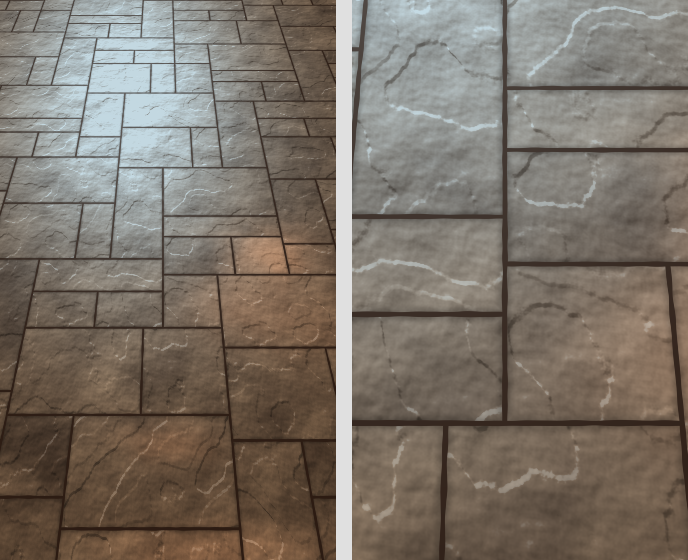
Left, the full canvas; right, a detail of the centre.
This texture is drawn by a WebGL 1 fragment shader. Its source:

```glsl
precision highp float;
// Wet stamped-concrete paving: an ashlar slate pattern receding under sky glare.
uniform vec2 u_resolution;

// Perspective: vanishing point and ground scale
const float VANISH_X = 0.485;
const float HORIZON = 1.586;
const float ACROSS = 33.3;
const float DEPTH = 39.94;
const float DEPTH_START = 37.1;
// Lattice of the repeating group: a 7x8 block with a 3x7 upright beside it
const vec2 STEP_RIGHT = vec2(10.0, -1.0);
const vec2 STEP_BACK = vec2(-3.0, 8.0);
const float GROUP_AREA = 77.0;
const float JOINT = 0.045;
const float BEVEL = 0.2;
const float RELIEF = 0.3;
// Colours
const vec3 UMBER = vec3(0.25, 0.185, 0.135);
const vec3 TAN = vec3(0.48, 0.375, 0.275);
const vec3 GROUT = vec3(0.17, 0.105, 0.07);
const vec3 SKY = vec3(0.78, 0.87, 0.91);
const vec3 SUNLIT = vec3(0.78, 0.54, 0.37);

vec2 hash2(vec2 p) {
  p = vec2(dot(p, vec2(127.1, 311.7)), dot(p, vec2(269.5, 183.3)));
  return fract(sin(p) * 43758.5);
}

float gradNoise(vec2 p) {
  vec2 i = floor(p), f = fract(p);
  vec2 w = f * f * f * (f * (f * 6.0 - 15.0) + 10.0);
  vec2 x = vec2(1.0, 0.0);
  float a = dot(hash2(i) * 2.0 - 1.0, f);
  float b = dot(hash2(i + x) * 2.0 - 1.0, f - x);
  float c = dot(hash2(i + x.yx) * 2.0 - 1.0, f - x.yx);
  float d = dot(hash2(i + 1.0) * 2.0 - 1.0, f - 1.0);
  return mix(mix(a, b, w.x), mix(c, d, w.x), w.y);
}

// Fractal noise whose finest octaves fade below pixel size
float fbm(vec2 p, float pixel) {
  float sum = 0.0, amp = 0.6, freq = 0.5;
  for (int k = 0; k < 6; k++) {
    float blur = freq * pixel;
    sum += amp * gradNoise(p * freq + float(k) * 7.3) / (1.0 + 1.2 * blur * blur);
    amp *= 0.56;
    freq *= 2.1;
  }
  return sum;
}

// Slate surface: roughness plus thin broken ledges along noise contours
float slate(vec2 p, float pixel) {
  float rough = fbm(p, pixel);
  float ledge = gradNoise(p * 0.5 + 31.0) + 0.35 * rough;
  float soft = 0.012 + 0.12 * pixel;
  return rough + 0.17 * smoothstep(-soft, soft, ledge - 0.1)
    + 0.1 * smoothstep(-soft, soft, ledge + 0.16);
}

vec2 span(float x, float lo, float cut, float hi) {
  return x < cut ? vec2(lo, cut) : vec2(cut, hi);
}

// Stone (x0, x1, y0, y1) holding q in a group of the given kind, 0 to 5
vec4 stoneInGroup(vec2 q, int kind) {
  bool even = kind == 0 || kind == 2 || kind == 4;
  bool strip = kind == 0 || kind == 3;
  if (kind == 4 && q.y < 4.0) return vec4(span(q.x, 0.0, 6.0, 10.0), 0.0, 4.0);
  if (q.x >= 7.0) {
    float cut = kind == 0 ? 2.0 : 4.0;
    return vec4(7.0, 10.0, even ? span(q.y, 0.0, cut, 7.0) : vec2(0.0, 7.0));
  }
  if (q.y >= 4.0) {
    if (strip || !even) return vec4(0.0, 7.0, 4.0, 8.0);
    if (q.y >= 6.0) return vec4(0.0, 7.0, 6.0, 8.0);
    return vec4(span(q.x, 0.0, 3.5, 7.0), 4.0, 6.0);
  }
  if (!strip) return vec4(span(q.x, 0.0, 5.0, 7.0), 0.0, 4.0);
  if (q.y >= 2.5) return vec4(0.0, 7.0, 2.5, 4.0);
  return vec4(span(q.x, 0.0, 4.0, 7.0), 0.0, 2.5);
}

vec4 findStone(vec2 p) {
  vec2 base = floor(vec2(8.0 * p.x + 3.0 * p.y, p.x + 10.0 * p.y) / GROUP_AREA);
  vec4 stone = vec4(0.0);
  for (int a = 0; a < 2; a++) for (int b = 0; b < 2; b++) {
    vec2 cell = base - vec2(float(a), float(b));
    vec2 corner = cell.x * STEP_RIGHT + cell.y * STEP_BACK;
    vec2 q = p - corner;
    float top = q.x < 7.0 ? 8.0 : 7.0;
    if (q.x >= 0.0 && q.x < 10.0 && q.y >= 0.0 && q.y < top)
      stone = stoneInGroup(q, int(mod(cell.x + cell.y, 6.0) + 0.5)) + corner.xxyy;
  }
  return stone;
}

float glow(vec2 p, vec2 centre, vec2 radius) {
  vec2 d = (p - centre) / radius;
  return exp(-dot(d, d));
}

void main() {
  vec2 uv = gl_FragCoord.xy / u_resolution;
  float h = HORIZON - uv.y;
  float x = (uv.x - VANISH_X) * u_resolution.x / u_resolution.y;
  vec2 p = vec2(x * ACROSS, DEPTH) / h - vec2(0.0, DEPTH_START);
  vec2 pixel = vec2(ACROSS / h, DEPTH / (h * h)) / u_resolution.y;

  // Stone, joint and rounded edge
  vec4 stone = findStone(p);
  vec2 id = hash2(floor(stone.xz * 2.0 + 0.5));
  vec2 edge = min(p - stone.xz, stone.yw - p) + 0.03 * gradNoise(p * 2.3);
  vec2 line = smoothstep(JOINT - pixel * 0.5, JOINT + pixel * 0.7, edge);
  float face = line.x * line.y;
  float bevel = smoothstep(0.0, BEVEL, min(edge.x, edge.y));

  // Relief seen against the light from the far end
  vec2 s = p + id * 60.0;
  float grain = pixel.y;
  vec2 e = vec2(-0.02, 0.045);
  float slope = (slate(s + e, grain) - slate(s - e, grain)) / (2.0 * length(e));
  float shade = clamp(slope * RELIEF, -0.8, 1.0);
  float stain = fbm(s * 0.8 + 17.0, grain);
  float tone = 0.42 + 1.0 * stain + 0.3 * (id.x - 0.5);
  vec3 color = mix(UMBER, TAN, clamp(tone, 0.0, 1.0)) * (1.0 + 0.5 * shade);

  // Dappled sunlight
  vec2 w = uv + 0.05 * vec2(stain, -stain);
  float sun = 0.75 * glow(w, vec2(0.80, 0.55), vec2(0.12, 0.045));
  sun += 0.35 * glow(w, vec2(0.68, 0.46), vec2(0.14, 0.06));
  sun += 0.28 * glow(w, vec2(0.90, 0.43), vec2(0.17, 0.08));
  sun += 0.35 * glow(w, vec2(0.50, 0.21), vec2(0.13, 0.035));
  sun += 0.4 * glow(w, vec2(0.65, 0.01), vec2(0.30, 0.05));
  color = mix(color, SUNLIT * (1.0 + 0.4 * shade), clamp(sun, 0.0, 0.85));

  // Wet sheen of the sky, with small sharp glints on slopes
  float sheen = 0.7 * glow(uv, vec2(0.38, 0.86), vec2(0.30, 0.25));
  sheen += 0.42 * glow(uv, vec2(0.36, 0.74), vec2(0.55, 0.36));
  float wet = sheen * (0.95 + 0.6 * shade + 0.35 * stain);
  color = mix(color, SKY, clamp(wet, 0.0, 0.96));
  float glint = smoothstep(0.3, 0.6, shade);
  color = mix(color, SKY, glint * (0.1 + 0.4 * min(sheen, 1.0)));

  // Joints
  color *= mix(0.78, 1.0, bevel);
  vec3 groove = mix(GROUT, SKY, 0.3 * sheen);
  gl_FragColor = vec4(mix(groove, color, face), 1.0);
}
```
